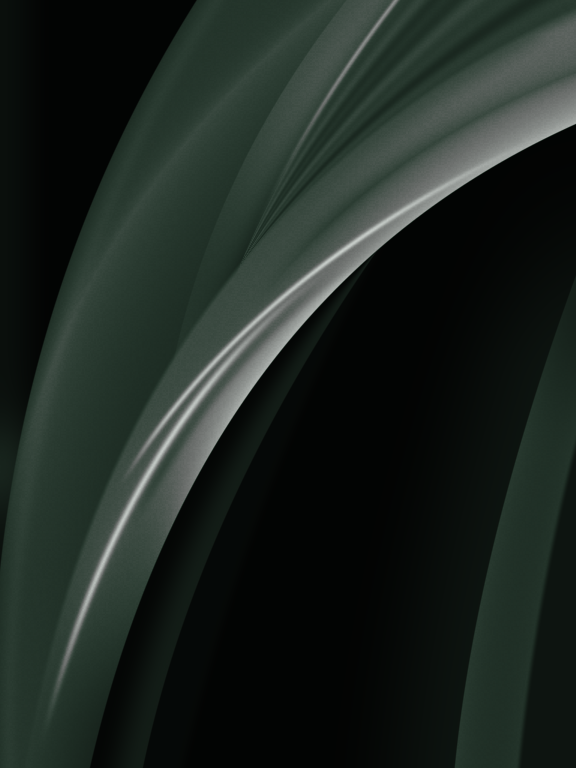
A WebGL 1 fragment shader for this background:

```glsl
precision highp float;
// Dark backdrop of sweeping green satin folds with a bright silver crease.

uniform vec2 u_resolution;

#define BLACK_TONE 0.014
#define LEAF_TONE 0.205
#define FAN_TONE 0.21
#define SATIN_TONE 0.285
#define RIM_LIGHT 0.30
#define LINE_LIGHT 0.42
#define GRAIN 0.022
#define SHADOW_TINT vec3(0.66, 1.0, 0.80)
#define SILVER_TINT vec3(0.97, 1.0, 0.98)

float hash(vec2 p) {
  return fract(sin(dot(p, vec2(127.1, 311.7))) * 43758.5453);
}

// Signed distance to a rising quadratic curve a-b-c, positive on its right.
float arc(vec2 p, vec2 a, vec2 b, vec2 c) {
  vec2 k = a - 2.0 * b + c;
  vec2 m = 2.0 * (b - a);
  float h = a.y - p.y;
  float speed = sqrt(max(m.y * m.y - 4.0 * k.y * h, 0.01));
  float t = -2.0 * h / (m.y + speed);
  float x = a.x + t * (m.x + t * k.x);
  float run = m.x + 2.0 * t * k.x;
  return (p.x - x) * speed / length(vec2(run, speed));
}

// Antialiased coverage of the right side of an edge.
float fill(float d) {
  float soft = 0.9 / u_resolution.y;
  return smoothstep(-soft, soft, d);
}

// Crease glow with a separate falloff on either side.
float sheen(float d, float left, float right) {
  return exp(-abs(d) / (d < 0.0 ? left : right));
}

float line(float d, float width) {
  return exp(-d * d / (width * width));
}

// Rises over the first pair of heights, falls over the second.
float span(float y, vec4 s) {
  return smoothstep(s.x, s.y, y) * (1.0 - smoothstep(s.z, s.w, y));
}

float backdrop(vec2 p) {
  float tone = BLACK_TONE + 0.045 * (1.0 - smoothstep(0.0, 0.07, p.x));
  tone += 0.08 * exp(-dot(p - vec2(0.0, 0.39), p - vec2(0.0, 0.39)) / 0.004);

  // Blade on the right with its surrounding haze
  float left = arc(p, vec2(0.592, 0.0), vec2(0.621, 0.292), vec2(0.755, 0.655));
  float right = arc(p, vec2(0.674, 0.0), vec2(0.697, 0.232), vec2(0.755, 0.447));
  tone += 0.065 * smoothstep(-0.17, 0.03, left) * (1.0 - smoothstep(0.5, 0.85, p.y));
  float blade = 0.17 + 0.05 * sheen(left, 0.01, 0.025) + 0.03 * sheen(right, 0.02, 0.01);
  blade *= 1.0 - 0.45 * smoothstep(0.4, 0.66, p.y);
  tone = mix(tone, blade, fill(left) * (1.0 - smoothstep(-0.003, 0.006, right)));
  return tone;
}

float leftLeaf(vec2 p, float tone) {
  float outer = arc(p, vec2(-0.010, 0.0), vec2(-0.024, 0.56), vec2(0.26, 1.006));
  float ridge = arc(p, vec2(0.0, 0.193), vec2(0.015, 0.655), vec2(0.43, 1.0));
  float leaf = LEAF_TONE - 0.035 * smoothstep(0.02, 0.16, ridge);
  leaf += 0.075 * sheen(ridge, 0.014, 0.035) * smoothstep(0.2, 0.5, p.y);
  leaf += 0.025 * line(outer - 0.022, 0.010) - 0.035 * sheen(outer, 0.01, 0.008);
  return mix(tone, leaf, fill(outer));
}

float innerFolds(vec2 p, float tone, float satinTop) {
  float edge = arc(p, vec2(0.221, 0.505), vec2(0.273, 0.775), vec2(0.456, 1.006));
  float crease = arc(p, vec2(0.299, 0.622), vec2(0.376, 0.82), vec2(0.521, 1.006));
  float high = smoothstep(0.6, 0.95, p.y);
  float fold = mix(0.21, 0.29, high) + 0.06 * high * line(edge - 0.035, 0.025);
  fold -= 0.08 * sheen(crease, 0.016, 0.01);
  tone = mix(tone, fold, fill(edge));

  // Streaks fan out between the crease and the satin band
  float across = clamp(crease / max(crease - satinTop, 0.001), 0.0, 1.0);
  float fan = FAN_TONE + 0.035 * sin(across * 15.0 - 1.0) + 0.02 * sin(across * 37.0);
  tone = mix(tone, fan, fill(crease));
  return tone + 0.32 * high * high * line(crease, 0.003);
}

float satinBand(vec2 p, float top, float rim) {
  float across = clamp(top / max(top - rim, 0.001), 0.0, 1.0);
  float high = smoothstep(0.55, 0.9, p.y);
  float tone = mix(0.22, SATIN_TONE, smoothstep(0.0, 0.4, p.y));
  tone += 0.11 * high * smoothstep(0.0, 0.35, across);

  // Long dark crease and the lit lower rim
  float crease = arc(p, vec2(0.26, 0.479), vec2(0.401, 0.771), vec2(0.762, 0.911));
  tone -= 0.12 * sheen(crease, 0.018, 0.012) * smoothstep(0.58, 0.75, p.y);
  tone += RIM_LIGHT * pow(across, 5.0) * smoothstep(0.22, 0.5, p.y);
  tone -= 0.08 * across * (1.0 - smoothstep(0.05, 0.3, p.y));

  // Two silver lines and the reflecting face beside them
  float upper = arc(p, vec2(0.154, 0.362), vec2(0.328, 0.660), vec2(0.753, 0.844));
  float lower = arc(p, vec2(0.047, 0.0), vec2(0.163, 0.499), vec2(0.501, 0.698));
  tone += 0.12 * smoothstep(0.0, 0.025, lower) * span(p.y, vec4(0.28, 0.5, 0.62, 0.7));
  tone -= 0.09 * line(lower - 0.014, 0.008) * span(p.y, vec4(0.3, 0.4, 0.6, 0.7));
  tone += LINE_LIGHT * line(lower, 0.0045) * span(p.y, vec4(0.02, 0.25, 0.45, 0.68));
  tone += 0.07 * sheen(lower, 0.015, 0.01) * span(p.y, vec4(0.1, 0.3, 0.5, 0.7));
  tone += LINE_LIGHT * line(upper, 0.0035) * span(p.y, vec4(0.36, 0.47, 0.66, 0.83));
  return tone;
}

void main() {
  vec2 p = gl_FragCoord.xy / u_resolution.y;
  float top = arc(p, vec2(0.033, 0.0), vec2(0.155, 0.718), vec2(0.762, 0.993));
  float rim = arc(p, vec2(0.117, 0.0), vec2(0.260, 0.620), vec2(0.753, 0.840));

  // Shaded folds beneath the band
  float tone = backdrop(p);
  float under = arc(p, vec2(0.186, 0.0), vec2(0.260, 0.349), vec2(0.508, 0.698));
  float faint = arc(p, vec2(0.241, 0.0), vec2(0.330, 0.370), vec2(0.508, 0.698));
  float depth = clamp(rim / max(rim - under, 0.001), 0.0, 1.0);
  tone += 0.018 * (1.0 - smoothstep(-0.012, 0.006, faint));
  tone = mix(0.025 + 0.085 * smoothstep(0.1, 0.95, depth), tone, fill(under));

  // Folds above the rim, stacked from back to front
  float folds = innerFolds(p, leftLeaf(p, backdrop(p)), top);
  folds = mix(folds, satinBand(p, top, rim), smoothstep(-0.004, 0.004, top));
  tone = mix(folds, tone, fill(rim));

  // Fabric grain and tint
  tone += GRAIN * (hash(floor(p * 512.0)) - 0.5) * smoothstep(0.05, 0.4, tone);
  vec3 tint = mix(SHADOW_TINT, SILVER_TINT, smoothstep(0.15, 0.45, tone));
  gl_FragColor = vec4(clamp(tone * tint, 0.0, 1.0), 1.0);
}
```
